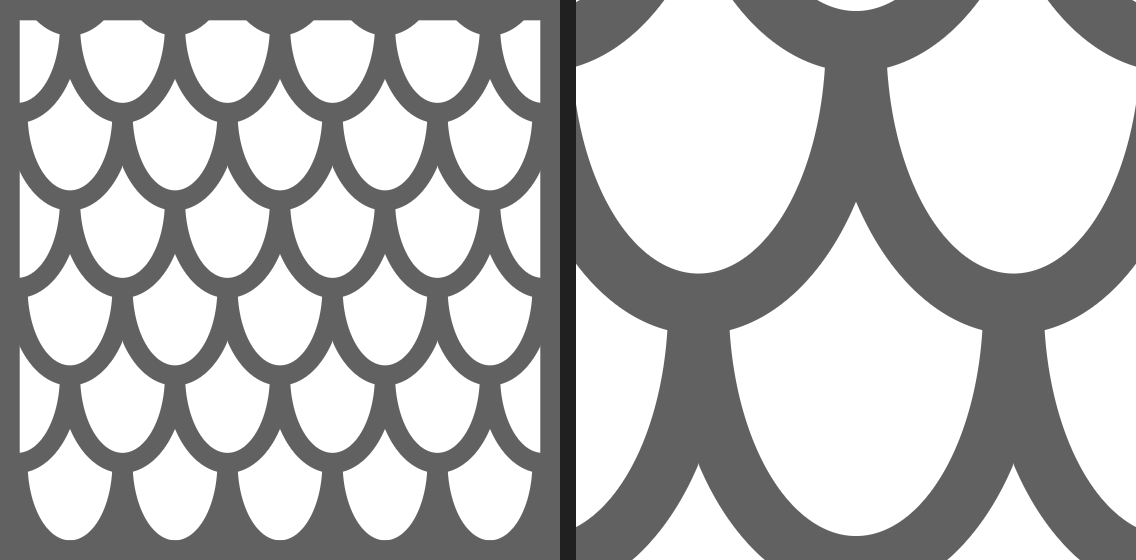
Left: the whole. Right: its middle third, enlarged.
A WebGL 1 fragment shader for this pattern:

```glsl
precision highp float;

uniform vec2 u_resolution;

// Approximate signed distance to an ellipse, negative inside
float ellipseDistance(vec2 p, vec2 radii) {
  float scaled = max(length(p / radii), 0.001);
  float slope = max(length(p / (radii * radii)), 0.01);
  return scaled * (scaled - 1.0) / slope;
}

void main() {
  vec2 uv = gl_FragCoord.xy / u_resolution;
  float pixel = 1.0 / min(u_resolution.x, u_resolution.y);

  // Rows overlap from the bottom up, each shifted by half a scale
  float white = 0.0;
  for (int i = 0; i < 7; i++) {
    float row = float(i);
    float shift = 0.125 + 0.09375 * mod(row, 2.0);
    vec2 p = vec2(mod(uv.x - shift + 0.09375, 0.1875) - 0.09375,
                  uv.y - 0.1732 - 0.15625 * row);
    float rim = ellipseDistance(p, vec2(0.112, 0.1742));
    float face = ellipseDistance(p, vec2(0.0757, 0.1381));
    white *= clamp(0.5 + rim / pixel, 0.0, 1.0);
    white = max(white, clamp(0.5 - face / pixel, 0.0, 1.0));
  }

  // Plain frame
  vec2 inset = min(uv - 0.0352, vec2(0.9648, 0.9637) - uv);
  white *= clamp(0.5 + min(inset.x, inset.y) / pixel, 0.0, 1.0);

  gl_FragColor = vec4(mix(vec3(0.38), vec3(1.0), white), 1.0);
}
```
